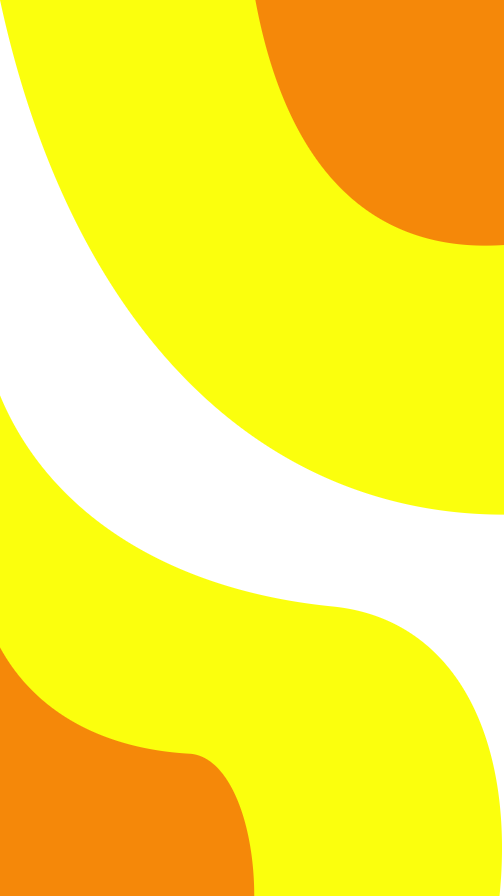
Write a WebGL 1 fragment shader that draws this background.

```glsl
precision highp float;
// Flat abstract background: nested yellow and orange waves on white.
// Each edge is a cubic Bezier arc; a bisection finds the arc point beside the
// pixel, and the signed distance to its tangent gives a smooth fill.

uniform vec2 u_resolution;

const vec2 CANVAS = vec2(9.0, 16.0);
const vec3 WHITE = vec3(1.0);
const vec3 YELLOW = vec3(0.985, 1.0, 0.05);
const vec3 ORANGE = vec3(0.96, 0.535, 0.035);

vec2 bezier(vec2 a, vec2 b, vec2 c, vec2 d, float t) {
  float s = 1.0 - t;
  return s * s * s * a + 3.0 * s * t * (s * b + t * c) + t * t * t * d;
}

vec2 bezierTangent(vec2 a, vec2 b, vec2 c, vec2 d, float t) {
  float s = 1.0 - t;
  return normalize(s * s * (b - a) + 2.0 * s * t * (c - b) + t * t * (d - c));
}

// Signed distance to an arc, positive on the left of its direction.
// Past either end the arc continues along its tangent.
float arcSide(vec2 p, vec2 a, vec2 b, vec2 c, vec2 d) {
  vec2 chord = d - a;
  float low = 0.0;
  float high = 1.0;
  for (int i = 0; i < 18; i++) {
    float mid = 0.5 * (low + high);
    if (dot(p - bezier(a, b, c, d, mid), chord) > 0.0) low = mid;
    else high = mid;
  }
  float t = 0.5 * (low + high);
  vec2 tangent = bezierTangent(a, b, c, d, t);
  vec2 offset = p - bezier(a, b, c, d, t);
  return tangent.x * offset.y - tangent.y * offset.x;
}

vec3 fill(vec3 base, vec3 paint, float side, float pixel) {
  return mix(base, paint, clamp(side / pixel + 0.5, 0.0, 1.0));
}

// Upper right bowls
float outerBowl(vec2 p) {
  return arcSide(p, vec2(0.0, 16.0), vec2(1.25, 10.21), vec2(4.58, 6.81), vec2(9.0, 6.81));
}

float innerBowl(vec2 p) {
  return arcSide(p, vec2(4.56, 16.0), vec2(5.10, 13.08), vec2(6.56, 11.46), vec2(9.0, 11.625));
}

// Lower left hills: a concave slope joined to a rounded shoulder
float outerHill(vec2 p) {
  vec2 joint = vec2(5.94, 5.17);
  if (p.x < joint.x) return -arcSide(p, vec2(0.0, 8.94), vec2(0.875, 6.83), vec2(3.02, 5.46), joint);
  return -arcSide(p, joint, vec2(8.23, 4.94), vec2(9.19, 2.67), vec2(8.92, 0.0));
}

float innerHill(vec2 p) {
  vec2 joint = vec2(3.40, 2.54);
  if (p.x < joint.x) return -arcSide(p, vec2(0.0, 4.44), vec2(0.625, 3.29), vec2(1.83, 2.625), joint);
  return -arcSide(p, joint, vec2(4.10, 2.48), vec2(4.54, 1.29), vec2(4.54, 0.0));
}

void main() {
  vec2 p = gl_FragCoord.xy / u_resolution * CANVAS;
  float pixel = CANVAS.y / u_resolution.y;

  vec3 color = WHITE;
  color = fill(color, YELLOW, max(outerBowl(p), outerHill(p)), pixel);
  color = fill(color, ORANGE, max(innerBowl(p), innerHill(p)), pixel);
  gl_FragColor = vec4(color, 1.0);
}
```
